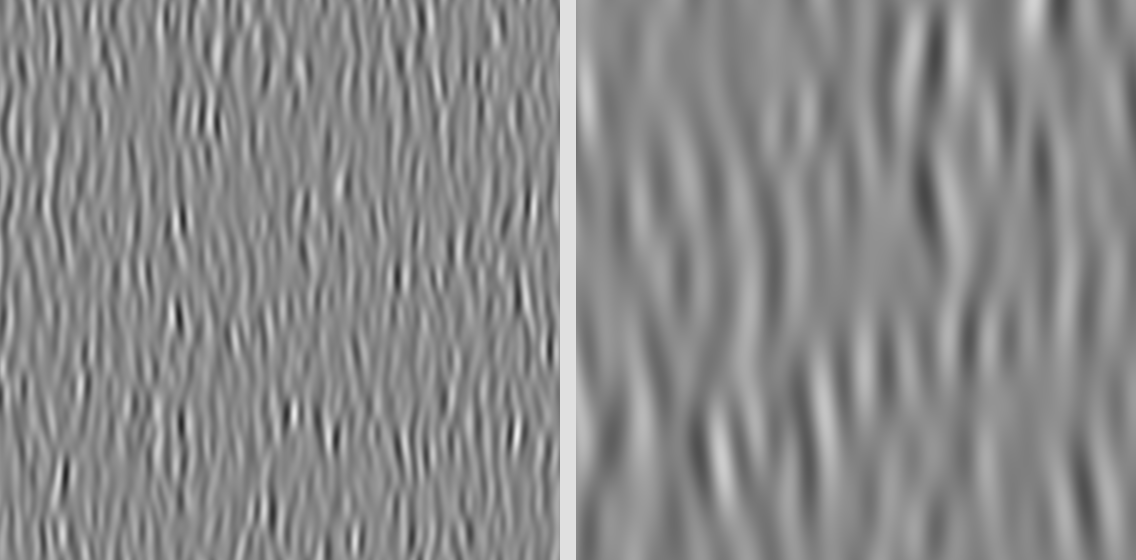
Left, the full canvas; right, a detail of the centre.
A Shadertoy shader for this texture:

```glsl
// Grey band-pass noise: short, wavy vertical streaks made of scattered wavelets.

const float TAU = 6.2831853;
const vec2 CELLS = vec2(24.0, 14.5);        // grid cells per canvas height
const int WAVELETS_PER_CELL = 4;
const vec2 FREQUENCY_RANGE = vec2(26.0, 40.0);
const float MAX_TILT = 0.14;
const float MEAN_GREY = 0.535;
const float CONTRAST = 0.093;

// Integer hash: three random values in 0..1 for a cell and an index
vec3 hash3(ivec2 cell, int index) {
    uvec3 v = uvec3(ivec3(cell, index) + 1000) * 1664525u + 1013904223u;
    v.x += v.y * v.z; v.y += v.z * v.x; v.z += v.x * v.y;
    v ^= v >> 16u;
    v.x += v.y * v.z; v.y += v.z * v.x; v.z += v.x * v.y;
    return vec3(v >> 8u) / 16777216.0;
}

// Horizontal wave inside a tall Gaussian window, sheared by tilt
float wavelet(vec2 offset, vec2 sigma, float frequency, float phase, float tilt) {
    offset.x += tilt * offset.y;
    vec2 q = offset / sigma;
    return exp(-0.5 * dot(q, q)) * cos(TAU * (frequency * offset.x + phase));
}

// Mostly moderate strengths, some strong ones and a rare peak
float heavyTail(float h) {
    return 0.6 + 1.4 * pow(h, 4.0) + 1.6 * pow(h, 30.0);
}

// Sum of the wavelets scattered over the neighbouring cells
float streakNoise(vec2 p, vec2 cells) {
    ivec2 home = ivec2(floor(p * cells));
    vec2 sigma = 1.0 / (3.0 * cells);
    float sum = 0.0;
    for (int y = -1; y <= 1; y++)
    for (int x = -1; x <= 1; x++)
    for (int i = 0; i < WAVELETS_PER_CELL; i++) {
        ivec2 cell = home + ivec2(x, y);
        vec3 place = hash3(cell, 2 * i);
        vec3 shape = hash3(cell, 2 * i + 1);
        vec2 center = (vec2(cell) + place.xy) / cells;
        float frequency = mix(FREQUENCY_RANGE.x, FREQUENCY_RANGE.y, shape.x);
        float tilt = mix(-MAX_TILT, MAX_TILT, shape.y);
        sum += heavyTail(shape.z) * wavelet(p - center, sigma, frequency, place.z, tilt);
    }
    return sum;
}

void mainImage(out vec4 fragColor, in vec2 fragCoord) {
    vec2 p = fragCoord / iResolution.y;
    float grey = MEAN_GREY + CONTRAST * streakNoise(p, CELLS);
    fragColor = vec4(vec3(clamp(grey, 0.0, 1.0)), 1.0);
}
```
